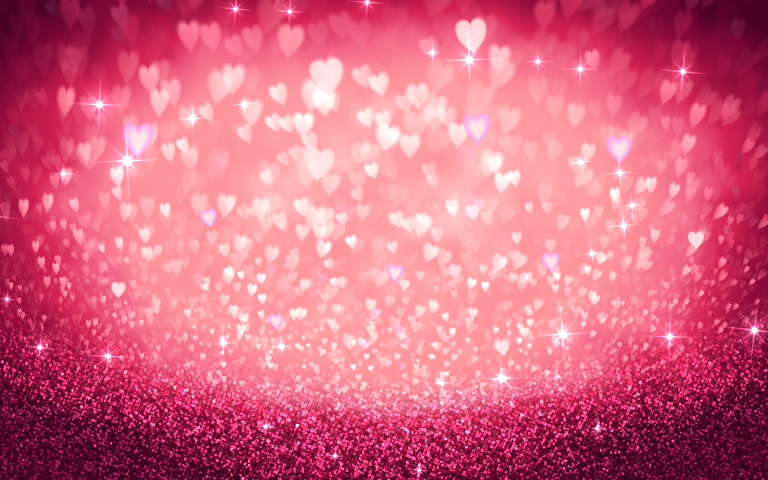
Write a WebGL 2 fragment shader that draws this background.

```glsl
#version 300 es
precision highp float;

uniform vec2 u_resolution;
out vec4 outColor;

const vec3 PALE = vec3(1.0, 0.91, 0.89);
const vec3 CORAL = vec3(0.99, 0.57, 0.60);
const vec3 HOT_PINK = vec3(0.95, 0.39, 0.53);
const vec3 CRIMSON = vec3(0.83, 0.13, 0.32);
const vec3 MAROON = vec3(0.54, 0.04, 0.22);
const vec3 PLUM = vec3(0.28, 0.0, 0.14);
const vec3 LILAC = vec3(0.96, 0.66, 0.96);
const float GOLDEN_ANGLE = 2.39996;

float hash(vec2 p) {
    return fract(sin(dot(p, vec2(127.1, 311.7))) * 43758.5453);
}

vec2 hash2(vec2 p) {
    return vec2(hash(p), hash(p + 19.7));
}

// Smooth value noise
float noise(vec2 p) {
    vec2 i = floor(p), f = p - i;
    f *= f * (3.0 - 2.0 * f);
    float low = mix(hash(i), hash(i + vec2(1, 0)), f.x);
    float high = mix(hash(i + vec2(0, 1)), hash(i + 1.0), f.x);
    return mix(low, high, f.y);
}

vec2 rotate(vec2 p, float a) {
    float c = cos(a), s = sin(a);
    return vec2(c * p.x - s * p.y, s * p.x + c * p.y);
}

// Distance from the middle of the glow: squarer above, flattened at the floor
float glowDistance(vec2 p, float middle) {
    vec2 q = p - vec2(middle, 0.55);
    float power = q.y > 0.0 ? 2.5 : 2.0;
    q = abs(q / vec2(0.71, q.y > 0.0 ? 0.41 : 0.47));
    float floorShade = 1.0 - smoothstep(0.08, 0.22, p.y);
    return pow(pow(q.x, power) + pow(q.y, power), 1.0 / power) + 0.14 * floorShade;
}

vec3 glowRamp(float d) {
    vec3 c = mix(CORAL, HOT_PINK, smoothstep(0.66, 0.92, d));
    c = mix(c, CRIMSON, smoothstep(0.86, 1.04, d));
    c = mix(c, MAROON, smoothstep(1.00, 1.20, d));
    return mix(c, PLUM, smoothstep(1.16, 1.40, d));
}

// Height lowered toward the sides: the curved field of hearts
float fieldDepth(vec2 p, float middle) {
    float side = (p.x - middle) / 0.8;
    return max(p.y - 0.16 * side * side, 0.0);
}

// Below 1.0 inside a heart of unit half width
float heart(vec2 q) {
    return length(vec2(q.x, q.y + 0.12 - 0.72 * sqrt(abs(q.x))));
}

// One band of hearts, all of similar size
vec3 heartBand(vec3 col, vec2 p, float middle, float band, float seed) {
    float radius = 0.004 + 0.034 * smoothstep(0.0, 1.0, band);
    float cell = radius * 1.55;
    vec2 home = floor(p / cell);
    for (int j = -1; j <= 1; j++) {
        for (int i = -1; i <= 1; i++) {
            vec2 id = home + vec2(i, j);
            vec2 center = (id + hash2(id + seed)) * cell;
            vec2 look = hash2(id + seed + 53.1);
            float weight = 1.0 - smoothstep(0.04, 0.13, abs(fieldDepth(center, middle) - band));
            float side = (center.x - middle) / 0.8;
            vec2 q = rotate(p - center, 0.35 * side + 0.9 * (look.y - 0.5));
            q /= radius * mix(0.6, 1.05, look.y) * vec2(1.0 - 0.4 * abs(side), 1.0);
            float shape = 1.0 - smoothstep(0.62, 1.10, heart(q));
            float sheen = clamp(0.75 + 0.7 * dot(q, look.yx - 0.5), 0.15, 1.0);
            float d = glowDistance(center, middle);
            float bright = pow(look.x, 3.0);
            float light = (1.0 - smoothstep(0.60, 1.15, d)) * smoothstep(0.25, 0.75, look.x);
            vec3 tint = mix(glowRamp(d + 0.16 - 0.5 * look.y), PALE, light);
            tint = mix(tint, LILAC, 0.5 * step(0.94, look.y) * light) + 0.17 * bright;
            col = mix(col, tint, shape * sheen * weight * (0.22 + 0.78 * bright));
        }
    }
    return col;
}

// Round grains of random brightness on a turned grid
float glitter(vec2 p, float cell, float turn) {
    vec2 g = rotate(p, turn) / cell;
    vec2 id = floor(g);
    vec2 q = g - id - 0.5 - 0.5 * (hash2(id + turn) - 0.5);
    return hash(id + turn + 7.3) * (1.0 - smoothstep(0.25, 0.75, length(q)));
}

// Small core with thin upright rays and short diagonal ones
float star(vec2 q, float size) {
    vec2 a = abs(q);
    vec2 b = abs(rotate(q, 0.7854));
    vec2 longRay = pow(max(1.0 - a / size, 0.0), vec2(2.0)) * exp(-a.yx * a.yx / 2.5e-6);
    vec2 shortRay = pow(max(1.0 - b / (0.7 * size), 0.0), vec2(2.0)) * exp(-b.yx * b.yx / 2e-6);
    float core = exp(-dot(q, q) / (0.006 * size * size));
    float halo = 0.2 * exp(-dot(q, q) / (0.08 * size * size));
    return core + halo + 0.65 * (longRay.x + longRay.y) + 0.45 * (shortRay.x + shortRay.y);
}

void main() {
    vec2 p = gl_FragCoord.xy / u_resolution.y;
    float middle = 0.5 * u_resolution.x / u_resolution.y;
    float d = glowDistance(p, middle);

    // Mottled glow with a paler heart
    float mottle = noise(p * 9.0) * 0.6 + noise(p * 21.0 + 5.0) * 0.4;
    vec3 col = glowRamp(d + 0.14 * (mottle - 0.5));
    col = mix(col, PALE, 0.75 * mottle * mottle * (1.0 - smoothstep(0.1, 0.9, d)));

    // Field of hearts, from small and low to large and high
    for (int k = 0; k < 9; k++) {
        float band = float(k) * 0.118;
        col = heartBand(col, p, middle, band, float(k) * 31.7);
    }

    // Glittering floor
    float grainMask = 1.0 - smoothstep(0.05, 0.23, fieldDepth(p, middle));
    float grain = glitter(p, 0.0078, 0.4) + 0.7 * glitter(p, 0.0057, 1.1) + 0.5 * glitter(p, 0.0105, 2.2);
    col *= mix(1.0, 0.48 + 0.8 * grain, grainMask);
    col += vec3(0.8, 0.42, 0.52) * pow(min(0.85 * grain, 1.0), 6.0) * grainMask * max(1.5 - 0.85 * d, 0.15);

    // Clear white hearts with lilac rims on a spiral
    for (int i = 1; i < 14; i++) {
        float n = float(i);
        float a = n * GOLDEN_ANGLE;
        vec2 center = vec2(middle, 0.58) + 0.9 * sqrt(n / 13.0) * vec2(0.74, 0.43) * vec2(cos(a), sin(a));
        float radius = mix(0.014, 0.034, smoothstep(0.2, 0.85, center.y)) * mix(0.7, 1.1, hash(vec2(n, 6.0)));
        float h = heart(rotate(p - center, 0.4 * (hash(vec2(n, 4.0)) - 0.5)) / radius);
        vec3 rim = mix(LILAC, PALE, step(0.5, hash(vec2(n, 9.0))));
        vec3 tint = mix(vec3(1.0, 0.94, 0.95), rim, smoothstep(0.3, 0.95, h));
        col = mix(col, tint, 0.85 * (1.0 - smoothstep(0.82, 1.08, h)));
    }

    // Stars scattered around the rim
    for (int i = 0; i < 34; i++) {
        float n = float(i);
        vec2 r = hash2(vec2(n, 2.0));
        float a = n * GOLDEN_ANGLE;
        vec2 center = vec2(middle, 0.53) + mix(0.6, 1.2, r.x) * vec2(0.72, 0.44) * vec2(cos(a), sin(a));
        float size = mix(0.03, 0.11, r.y * r.y);
        col += vec3(1.0, 0.78, 0.86) * star(rotate(p - center, 0.25 * (r.x - 0.5)), size);
    }

    outColor = vec4(clamp(col, 0.0, 1.0), 1.0);
}
```
